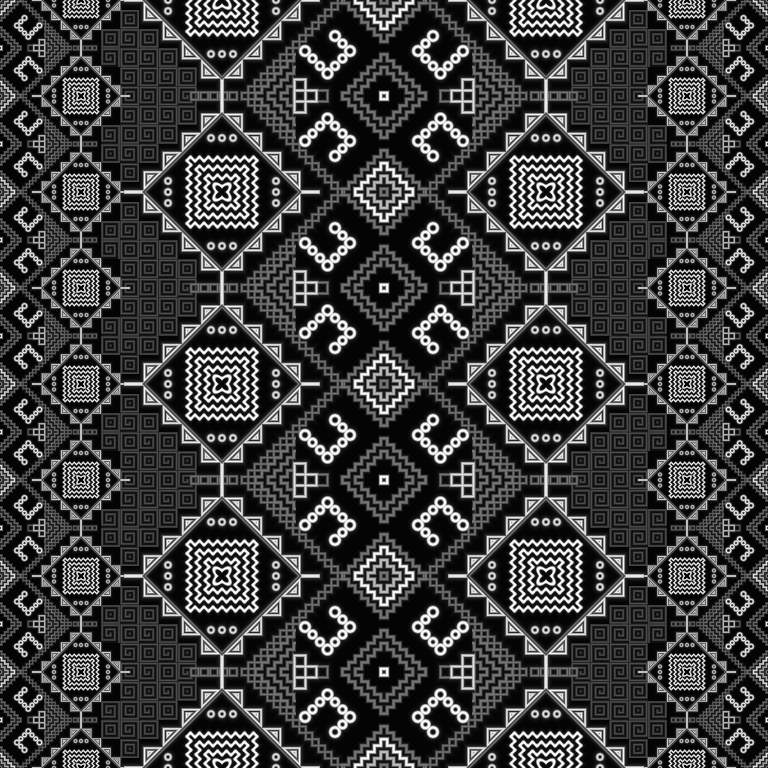
Write a three.js fragment shader that draws this pattern.

```glsl
#define UNITS 768.0
#define REPEAT 192.0
#define STEP 6.4
#define CELL 19.2
#define SOFT 1.3
#define HALO 0.17
#define BLACK 0.015
#define WHITE 0.98
#define GREY 0.46
#define DIM 0.33
#define MEDALLION_X 162.0

varying vec2 vUv;

float softness = SOFT;

float stroke(float d, float halfWidth) {
  float line = 1.0 - smoothstep(halfWidth - softness, halfWidth + softness, abs(d));
  return max(line, HALO * exp(-d * d / 12.0));
}

float box(vec2 p, float r) {
  p = abs(p);
  return max(p.x, p.y) - r;
}

// Nested stepped diamonds, one tone for each ring from the centre out
float steppedRings(vec2 p, vec4 tones) {
  p = abs(p);
  float f = 0.5 * (p.x + p.y + abs(mod(p.x - p.y + STEP, 2.0 * STEP) - STEP));
  float tone = dot(tones, vec4(equal(vec4(floor(f / STEP)), vec4(0.0, 1.0, 2.0, 3.0))));
  return tone * stroke(mod(f, STEP) - 0.5 * STEP, 1.6);
}

// Curved chain of beads
float beadHook(vec2 p) {
  float d = 1e3;
  for (int i = 0; i < 9; i++) {
    float n = float(i);
    vec2 bead = vec2(34.0 + 7.5 * abs(n - 6.0), 73.5 - 7.5 * abs(n - 3.0));
    float radius = mod(n, 3.0) < 0.5 || i == 8 ? 4.5 : 3.6;
    d = min(d, abs(length(p - bead) - radius));
  }
  return stroke(d, 1.7);
}

// Wavy squares inside a diamond edged with nested triangles
float medallion(vec2 p) {
  p = abs(p);
  float hi = max(p.x, p.y), lo = min(p.x, p.y);
  float wavy = hi + 1.8 * cos(lo * 6.2832 / 9.0);
  float squares = min(abs(wavy - 15.0), min(abs(wavy - 24.0), abs(wavy - 33.0)));
  float clover = length(p) - 8.0 + 2.5 * cos(4.0 * atan(p.y, p.x + 0.001));
  float v = stroke(min(squares, abs(clover)), 1.9);

  float dots = min(length(vec2(hi - 54.0, lo)), length(vec2(hi - 54.0, lo - 11.0)));
  v = max(v, 0.9 * stroke(dots - 2.8, 1.3));

  float sum = p.x + p.y;
  float teeth = abs(mod(p.x - p.y, 2.0 * CELL) - CELL);
  float inside = min(0.5 * (99.0 - sum - teeth), 0.7071 * (sum - 80.0));
  v = max(v, stroke(min(abs(inside - 0.8), abs(inside - 4.4)), 1.1));
  return max(v, GREY * stroke(0.7071 * (sum - 77.0), 1.0));
}

// Lattice and medallions, p.y folded to half a repeat
float motif(vec2 p) {
  vec2 q = vec2(p.x, 0.5 * REPEAT - p.y);
  float v = steppedRings(p, vec4(GREY, 0.75, 1.0, GREY));
  v = max(v, steppedRings(q, vec4(1.0, 0.0, GREY, GREY)));

  // Diagonal chain of small squares
  vec2 link = p - vec2(43.0, 0.0);
  float n = clamp(floor(0.5 * (link.x + link.y) / STEP + 0.5), 0.0, 15.0);
  v = max(v, GREY * stroke(box(link - n * STEP, 0.5 * STEP), 1.2));

  // Half diamonds beside the chain
  if (p.x > 88.0) v = max(v, steppedRings(q - vec2(87.0, 0.0), vec4(GREY)));
  if (q.y < 46.0) v = max(v, DIM * stroke(p.x - 91.0, 0.9));

  // Clustered frames
  float frames = min(abs(box(q - vec2(84.0, 0.0), 5.5)), abs(box(q - vec2(84.0, 11.0), 5.5)));
  frames = min(frames, abs(box(q - vec2(73.0, 0.0), 5.5)));
  v = max(v, 0.9 * stroke(frames, 1.4));
  v = max(v, GREY * stroke(box(q - vec2(62.0, 0.0), 5.5), 1.3));

  // Row of frames between medallions
  float slot = clamp(floor((p.x - 170.0) / 9.6 + 0.5), -2.0, 2.0);
  v = max(v, GREY * stroke(box(q - vec2(170.0 + 9.6 * slot, 0.0), 3.7), 1.2));

  v = max(v, beadHook(p));
  return max(v, medallion(p - vec2(MEDALLION_X, 0.0)));
}

float foldRepeat(float y, float period) {
  return abs(mod(y + 0.5 * period, period) - 0.5 * period);
}

// Checkered square rings and square spirals between the medallions
float fretBand(vec2 p) {
  vec2 grid = vec2((p.x - 187.0) / CELL, p.y / CELL + 0.5);
  vec2 id = floor(grid);
  vec2 centre = vec2(187.0 + CELL * (id.x + 0.5), CELL * id.y);
  float large = abs(centre.x - MEDALLION_X) + foldRepeat(centre.y, REPEAT);
  float small = 1.1 * abs(centre.x - 303.0) + foldRepeat(centre.y, 0.5 * REPEAT);
  if (id.x < 0.0 || id.x > 4.0 || large < 100.0 || small < 52.5) return 0.0;

  vec2 c = (fract(grid) - 0.5) * CELL;
  float pitch = 4.2;
  float turn = mod(id.x + id.y, 2.0) > 0.5 && c.y < 0.0 ? 0.5 * pitch : 0.0;
  float r = box(c - vec2(turn, 0.0), turn);
  return DIM * stroke(mod(r + 0.5 * pitch, pitch) - 0.5 * pitch, 0.9);
}

void main() {
  vec2 p = (vUv - vec2(0.5, 0.5)) * UNITS;
  p.x = abs(p.x);
  float v = max(motif(vec2(p.x, foldRepeat(p.y, REPEAT))), fretBand(p));

  // Half size lattice along both borders
  softness = 1.7 * SOFT;
  vec2 border = 2.0 * vec2(0.5 * UNITS - p.x, foldRepeat(p.y, 0.5 * REPEAT));
  v = max(v, motif(border));
  gl_FragColor = vec4(vec3(mix(BLACK, WHITE, v)), 1.0);
}
```
